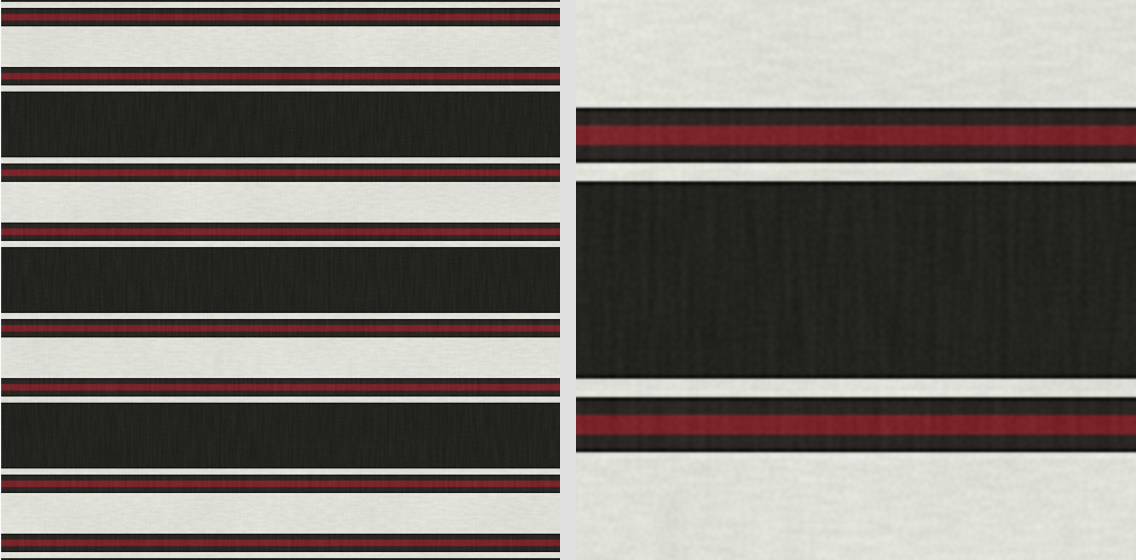
Left: the whole. Right: its middle third, enlarged.
A WebGL 1 fragment shader for this pattern:

```glsl
precision highp float;
// Woven awning cloth: horizontal stripes mirrored about each wide dark band.
// One folded coordinate drives the pale, dark and red stripes; stretched
// gradient noise adds slubs, ribs and grain, and seams deepen the stripe edges.

uniform vec2 u_resolution;

const float REPEATS = 3.6;        // stripe groups over the canvas height
const float THREAD = 0.0013;      // thickness of one thread
const float SELVAGE = 0.0022;     // bare margin at the left

// Stripe edges, measured from the centre of the dark band
const float PIN_START = 0.0588;
const float PIN_END = 0.0697;
const float RED_START = 0.0803;
const float RED_END = 0.0920;
const float PALE_START = 0.1026;

const vec3 DARK = vec3(0.136, 0.136, 0.120);
const vec3 FLANK = vec3(0.165, 0.150, 0.138);
const vec3 PALE = vec3(0.870, 0.875, 0.845);
const vec3 RED = vec3(0.480, 0.142, 0.163);

vec2 hashGradient(vec2 cell) {
    vec2 p = fract(cell * vec2(0.1031, 0.1030));
    p += dot(p, p.yx + 33.33);
    float angle = 6.2832 * fract((p.x + p.y) * p.x * 7.13);
    return vec2(cos(angle), sin(angle));
}

float gradientNoise(vec2 p) {
    vec2 i = floor(p);
    vec2 f = fract(p);
    vec2 w = f * f * f * (f * (f * 6.0 - 15.0) + 10.0);
    float a = dot(hashGradient(i), f);
    float b = dot(hashGradient(i + vec2(1.0, 0.0)), f - vec2(1.0, 0.0));
    float c = dot(hashGradient(i + vec2(0.0, 1.0)), f - vec2(0.0, 1.0));
    float d = dot(hashGradient(i + vec2(1.0, 1.0)), f - vec2(1.0, 1.0));
    return mix(mix(a, b, w.x), mix(c, d, w.x), w.y);
}

float edge(float d, float at, float blur) {
    return smoothstep(at - blur, at + blur, d);
}

float band(float d, float start, float end, float blur) {
    return edge(d, start, blur) - edge(d, end, blur);
}

// Soft line centred on a stripe edge
float seam(float d, float at, float width) {
    float t = (d - at) / width;
    return exp(-t * t);
}

// Distance to the centre of the nearest dark band
float foldStripes(float y) {
    return abs(fract((y - 0.5) * REPEATS + 0.5) - 0.5) / REPEATS;
}

vec3 stripeColour(float d, float blur) {
    float pale = band(d, PIN_START, PIN_END, blur) + edge(d, PALE_START, blur);
    float red = band(d, RED_START, RED_END, blur * 1.3);
    vec3 ground = mix(DARK, FLANK, edge(d, PIN_END, blur));

    // Dark threads pulled tight beside the pale stripes
    float tight = seam(d, PIN_START - THREAD, THREAD)
                + seam(d, PIN_END + THREAD, THREAD)
                + seam(d, PALE_START - THREAD, THREAD);
    ground *= 1.0 - 0.55 * min(tight, 1.0);

    // Pale threads raised along the borders
    float raised = seam(d, PIN_END - 2.0 * THREAD, THREAD)
                 + seam(d, PALE_START + 2.0 * THREAD, THREAD);
    vec3 lightYarn = PALE + 0.025 * raised;

    return mix(mix(ground, RED, red), lightYarn, pale);
}

vec3 weave(vec3 colour, vec2 uv) {
    float slub = gradientNoise(uv * vec2(55.0, 190.0));
    float rib = gradientNoise(uv * vec2(210.0, 18.0) + 37.0);
    float grain = gradientNoise(uv * 290.0 + 91.0);
    float wear = gradientNoise(uv * vec2(7.0, 11.0) + 13.0);

    // Slubs show on pale yarn, ribs on dark and red yarn
    float lightness = smoothstep(0.25, 0.75, colour.g);
    float paleRelief = 0.030 * slub + 0.008 * rib + 0.026 * grain;
    float darkRelief = 0.008 * slub + 0.028 * rib + 0.020 * grain;
    float relief = mix(darkRelief, paleRelief, lightness);
    return colour * (1.0 + 0.025 * wear) + relief;
}

void main() {
    vec2 uv = gl_FragCoord.xy / u_resolution.y;
    float pixel = 1.0 / u_resolution.y;
    float blur = max(0.0011, 0.7 * pixel);

    vec3 colour = weave(stripeColour(foldStripes(uv.y), blur), uv);

    float cloth = edge(uv.x, SELVAGE, 0.5 * pixel);
    colour = mix(vec3(0.98), colour, cloth);
    gl_FragColor = vec4(clamp(colour, 0.0, 1.0), 1.0);
}
```
